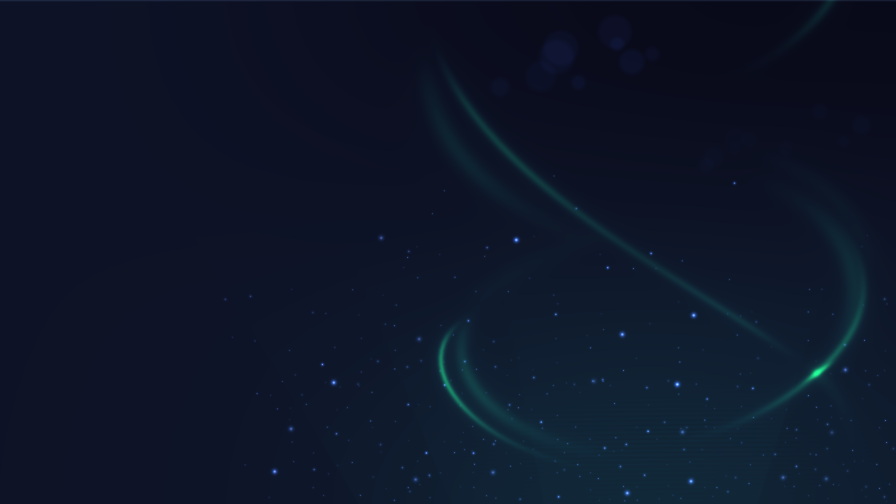
Write a Shadertoy shader that draws this background.

```glsl
const vec3 NAVY = vec3(0.054, 0.072, 0.150);
const vec3 MIDNIGHT = vec3(0.034, 0.038, 0.098);
const vec3 DEEP_TEAL = vec3(0.062, 0.150, 0.208);
const vec3 TEAL = vec3(0.06, 0.42, 0.40);
const vec3 GREEN = vec3(0.08, 0.88, 0.42);
const vec3 STAR_BLUE = vec3(0.20, 0.42, 0.95);

float hash(vec2 p) {
    return fract(sin(dot(p, vec2(127.1, 311.7))) * 43758.5453);
}

float bell(float x, float width) {
    float k = x / width;
    return exp(-k * k);
}

vec2 bezier(vec2 a, vec2 b, vec2 c, vec2 d, float t) {
    float s = 1.0 - t;
    return s * s * s * a + 3.0 * s * s * t * b + 3.0 * s * t * t * c + t * t * t * d;
}

// Glow along a cubic curve, strongest at parameter "peak"
float ribbon(vec2 p, vec2 a, vec2 b, vec2 c, vec2 d, float width, float peak, float spread) {
    const int STEPS = 28;
    float nearest = 1e5;
    float along = 0.0;
    vec2 from = a;
    for (int i = 0; i < STEPS; i++) {
        vec2 to = bezier(a, b, c, d, float(i + 1) / float(STEPS));
        vec2 edge = to - from;
        float h = clamp(dot(p - from, edge) / dot(edge, edge), 0.0, 1.0);
        float dist = length(p - from - h * edge);
        if (dist < nearest) {
            nearest = dist;
            along = (float(i) + h) / float(STEPS);
        }
        from = to;
    }
    float ends = smoothstep(0.0, 0.2, along + step(peak, 0.01));
    ends *= smoothstep(0.0, 0.2, 1.0 - along + step(0.99, peak));
    float profile = 0.85 * bell(nearest, width) + 0.15 * bell(nearest, 3.0 * width);
    return profile * bell(along - peak, spread) * ends;
}

// Beams fanning upward from below the canvas
float beams(vec2 p) {
    vec2 q = p - vec2(1.24, -0.85);
    float slope = q.x / q.y;
    float light = 0.0;
    for (int i = 0; i < 3; i++) {
        light += smoothstep(-0.004, 0.004, slope + 0.62 - 0.215 * float(i));
    }
    light -= 1.5 * smoothstep(-0.004, 0.004, slope - 0.31);
    return light * (1.0 - smoothstep(0.0, 0.6, p.y));
}

// Stars gather toward the lower right
float starField(vec2 p) {
    return smoothstep(0.36, 0.75, p.x) * (1.0 - smoothstep(0.0, 0.68, p.y));
}

// At most one jittered star per cell
vec3 stars(vec2 p, float cells, float radius, float density) {
    vec2 cell = floor(p * cells);
    vec2 id = cell + cells;
    vec2 offset = 0.2 + 0.6 * vec2(hash(id + 3.1), hash(id + 7.7));
    float dist = length(p - (cell + offset) / cells);
    float chance = density * starField((cell + 0.5) / cells);
    float size = hash(id + 21.9);
    float lit = float(hash(id + 13.3) < chance) * (0.2 + 0.8 * size * size);
    return lit * (STAR_BLUE * bell(dist, radius) + 0.5 * bell(dist, 0.45 * radius));
}

// Faint discs scattered around the line from a to b
float bokeh(vec2 p, vec2 a, vec2 b, float scatter, float size, float seed) {
    float light = 0.0;
    for (int i = 0; i < 9; i++) {
        vec2 id = vec2(float(i), seed);
        vec2 jitter = vec2(hash(id + 1.3), hash(id + 5.9)) - 0.5;
        vec2 center = mix(a, b, float(i) / 8.0) + scatter * jitter;
        float radius = size * (0.35 + 0.65 * hash(id + 9.2));
        float disc = 1.0 - smoothstep(-0.006, 0.006, length(p - center) - radius);
        light += disc * (0.3 + 0.7 * hash(id + 17.4));
    }
    return light;
}

void mainImage(out vec4 fragColor, in vec2 fragCoord) {
    vec2 p = fragCoord / iResolution.y;

    // Night gradient and low teal light
    vec3 color = mix(NAVY, MIDNIGHT, smoothstep(0.3, 1.0, p.y) * smoothstep(0.0, 1.5, p.x));
    float ground = bell(length((p - vec2(1.28, -0.02)) * vec2(0.88, 1.1)), 0.52);
    color = mix(color, DEEP_TEAL, 0.78 * ground);
    color += vec3(0.002, 0.008, 0.009) * beams(p);

    // Fine horizontal lines near the ground
    float lineArea = bell(p.x - 1.32, 0.25) * bell(p.y - 0.12, 0.08);
    color += vec3(0.0, 0.008, 0.010) * lineArea * sin(690.0 * p.y + 4.0 * sin(3.0 * p.x));

    // Soft discs
    float discs = bokeh(p, vec2(1.03, 0.81), vec2(1.28, 0.95), 0.12, 0.036, 2.0);
    discs += 0.5 * bokeh(p, vec2(1.40, 0.64), vec2(1.67, 0.78), 0.10, 0.020, 6.0);
    color += vec3(0.014, 0.024, 0.062) * discs;

    // Falling streak and its wide companion
    float glow = 0.27 * ribbon(p, vec2(0.85, 0.96), vec2(0.915, 0.645), vec2(1.38, 0.445), vec2(1.62, 0.26), 0.009, 0.3, 0.26);
    glow += 0.17 * ribbon(p, vec2(0.85, 0.96), vec2(0.915, 0.645), vec2(1.38, 0.445), vec2(1.62, 0.26), 0.008, 0.8, 0.26);
    glow += 0.15 * ribbon(p, vec2(0.838, 0.94), vec2(0.838, 0.70), vec2(0.97, 0.595), vec2(1.26, 0.48), 0.020, 0.42, 0.32);
    glow += 0.07 * ribbon(p, vec2(1.62, 0.26), vec2(1.67, 0.22), vec2(1.69, 0.16), vec2(1.70, 0.08), 0.014, 0.0, 0.6);

    // Right loop
    glow += 0.36 * ribbon(p, vec2(1.46, 0.66), vec2(1.67, 0.63), vec2(1.82, 0.43), vec2(1.62, 0.26), 0.008, 1.0, 0.32);
    glow += 0.16 * ribbon(p, vec2(1.43, 0.66), vec2(1.65, 0.63), vec2(1.79, 0.43), vec2(1.62, 0.26), 0.020, 0.6, 0.32);
    glow += 0.30 * ribbon(p, vec2(1.62, 0.26), vec2(1.54, 0.185), vec2(1.435, 0.143), vec2(1.32, 0.116), 0.008, 0.0, 0.5);
    glow += 0.05 * ribbon(p, vec2(1.46, 0.71), vec2(1.62, 0.67), vec2(1.73, 0.57), vec2(1.74, 0.43), 0.018, 0.5, 0.4);

    // Left loop
    glow += 0.54 * ribbon(p, vec2(1.23, 0.067), vec2(0.972, 0.074), vec2(0.764, 0.282), vec2(0.94, 0.38), 0.006, 0.66, 0.30);
    glow += 0.23 * ribbon(p, vec2(1.32, 0.10), vec2(1.018, 0.074), vec2(0.81, 0.282), vec2(0.972, 0.41), 0.014, 0.60, 0.30);
    glow += 0.04 * ribbon(p, vec2(0.91, 0.36), vec2(0.99, 0.47), vec2(1.11, 0.50), vec2(1.25, 0.55), 0.022, 0.4, 0.4);

    // Upper right wisp and hot crossing
    glow += 0.20 * ribbon(p, vec2(1.32, 0.80), vec2(1.48, 0.84), vec2(1.60, 0.92), vec2(1.655, 1.01), 0.010, 1.0, 0.38);
    vec2 spark = mat2(0.82, -0.57, 0.57, 0.82) * (p - vec2(1.625, 0.262));
    glow += 0.45 * bell(length(spark * vec2(0.2, 1.0)), 0.005);
    color += mix(TEAL, GREEN, clamp(1.6 * glow, 0.0, 1.0)) * min(glow, 1.0);

    // Three sizes of stars
    color += 0.9 * stars(p, 10.0, 0.0050, 0.55);
    color += 0.6 * stars(p, 23.0, 0.0030, 0.32);
    color += 0.3 * stars(p, 44.0, 0.0020, 0.30);

    // Thin light rim along the top
    color += vec3(0.06, 0.08, 0.10) * smoothstep(0.996, 0.999, p.y);
    fragColor = vec4(color, 1.0);
}
```
